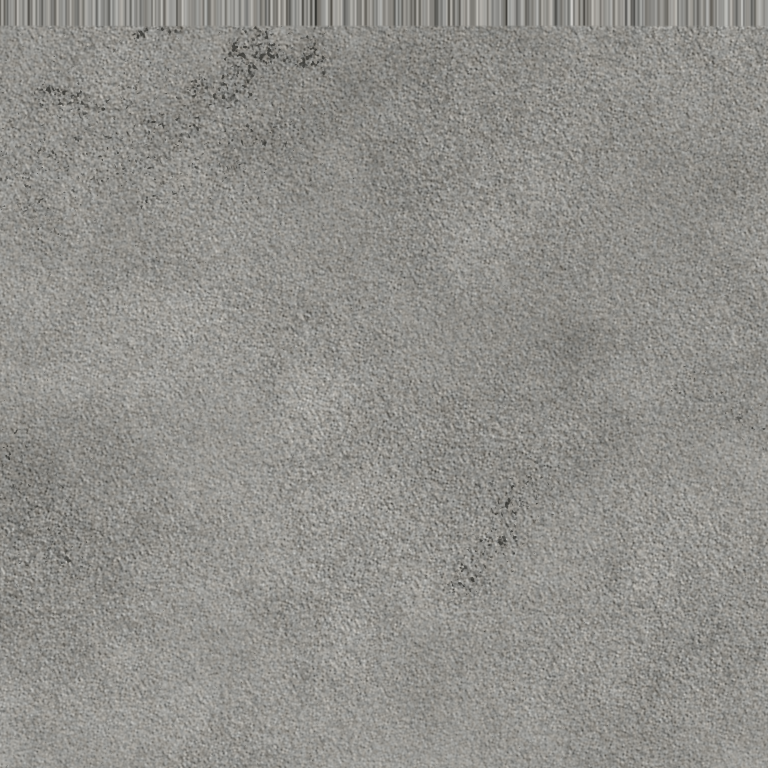
Give the GLSL for this texture, as a WebGL 1 fragment shader.

```glsl
precision highp float;
// Worn grey concrete: soft diagonal clouds under a fine sandy grain,
// with small dark pits gathered in broken smears. Above the top edge the
// last row of the surface is drawn out into vertical streaks.

uniform vec2 u_resolution;

const vec3 STONE = vec3(0.570, 0.565, 0.547);
const vec3 PIT = vec3(0.20, 0.20, 0.185);
const float TOP_EDGE = 0.967;
const float GRAIN_SCALE = 330.0;

float hash(vec2 cell) {
  vec3 q = fract(vec3(cell.xyx) * 0.1031);
  q += dot(q, q.yzx + 33.33);
  return fract((q.x + q.y) * q.z);
}

float noise(vec2 p) {
  vec2 cell = floor(p);
  vec2 f = fract(p);
  f = f * f * (3.0 - 2.0 * f);
  float low = mix(hash(cell), hash(cell + vec2(1.0, 0.0)), f.x);
  float high = mix(hash(cell + vec2(0.0, 1.0)), hash(cell + 1.0), f.x);
  return mix(low, high, f.y);
}

float fbm(vec2 p) {
  float sum = 0.0;
  float weight = 0.5;
  for (int i = 0; i < 5; i++) {
    sum += weight * noise(p);
    p = mat2(1.6, 1.2, -1.2, 1.6) * p + 17.3;
    weight *= 0.5;
  }
  return sum;
}

vec2 rotate(vec2 p, float angle) {
  float c = cos(angle);
  float s = sin(angle);
  return vec2(c * p.x + s * p.y, c * p.y - s * p.x);
}

// Soft stroke from a to b, 1 on its axis and fading with distance.
float smear(vec2 p, vec2 a, vec2 b, float width) {
  vec2 ab = b - a;
  float along = clamp(dot(p - a, ab) / dot(ab, ab), 0.0, 1.0);
  float d = length(p - a - ab * along) / width;
  return exp(-d * d);
}

float wear(vec2 p) {
  vec2 q = p + 0.07 * (vec2(fbm(p * 16.0), fbm(p * 16.0 + 40.0)) - 0.484);
  float w = 0.95 * smear(q, vec2(0.06, 0.865), vec2(0.13, 0.875), 0.018);
  w = max(w, 0.95 * smear(q, vec2(0.27, 0.88), vec2(0.35, 0.945), 0.026));
  w = max(w, 0.85 * smear(q, vec2(0.33, 0.95), vec2(0.42, 0.92), 0.032));
  w = max(w, 0.90 * smear(q, vec2(0.19, 0.945), vec2(0.215, 0.957), 0.012));
  w = max(w, 0.45 * smear(q, vec2(0.06, 0.80), vec2(0.32, 0.84), 0.110));
  w = max(w, 0.55 * smear(q, vec2(0.61, 0.25), vec2(0.69, 0.36), 0.035));
  w = max(w, 0.40 * smear(q, vec2(0.02, 0.39), vec2(0.07, 0.27), 0.055));
  w = max(w, 0.45 * smear(q, vec2(0.92, 0.50), vec2(0.99, 0.42), 0.030));
  return w * (0.55 + 0.9 * noise(rotate(p, 0.6) * vec2(28.0, 60.0)));
}

// Sandy grain lit from the upper right, with a longer tail of dark specks.
float sand(vec2 p) {
  vec2 q = rotate(p, 0.47) * GRAIN_SCALE;
  vec2 toLight = vec2(0.42, 0.10);
  float relief = noise(q - toLight) - noise(q + toLight);
  float speckle = noise(rotate(p, 1.1) * 390.0 + 31.0) - 0.5;
  float g = 0.135 * relief + 0.150 * speckle;
  return g - 2.2 * min(g, 0.0) * min(g, 0.0);
}

float pits(vec2 p, float worn) {
  float coarse = noise(rotate(p, 0.8) * 210.0);
  float fine = noise(rotate(p, 0.3) * 360.0 + 9.0);
  float level = 0.06 + 0.40 * worn;
  return 1.0 - smoothstep(level - 0.16, level + 0.10, mix(coarse, fine, 0.5));
}

void main() {
  vec2 uv = gl_FragCoord.xy / u_resolution;
  float pixel = 1.0 / u_resolution.y;
  float streaks = smoothstep(TOP_EDGE - pixel, TOP_EDGE + pixel, uv.y);
  vec2 p = vec2(uv.x, min(uv.y, TOP_EDGE));

  // Broad clouds, stretched along a rising diagonal, and smaller mottling.
  vec2 slanted = rotate(p, 0.55) * vec2(2.6, 5.0);
  float cloud = fbm(slanted + 3.7) - 0.484;
  float mottle = fbm(p * 20.0 + 5.0) - 0.484;
  float worn = wear(p);

  // The grain swells and fades in patches and is strongest in the streaks.
  float roughness = 0.75 + 0.5 * noise(p * 7.0 + 13.0) + 0.35 * worn;
  float grain = sand(p) * mix(roughness, 1.7, streaks);

  float shade = 0.155 * cloud + 0.085 * mottle + grain - 0.05 * worn;
  float tint = 0.016 * (noise(p * 190.0 + 71.0) - 0.5);
  vec3 color = STONE + shade + vec3(tint, 0.0, -tint);
  color = mix(color, PIT, 0.8 * pits(p, worn));

  gl_FragColor = vec4(color, 1.0);
}
```
